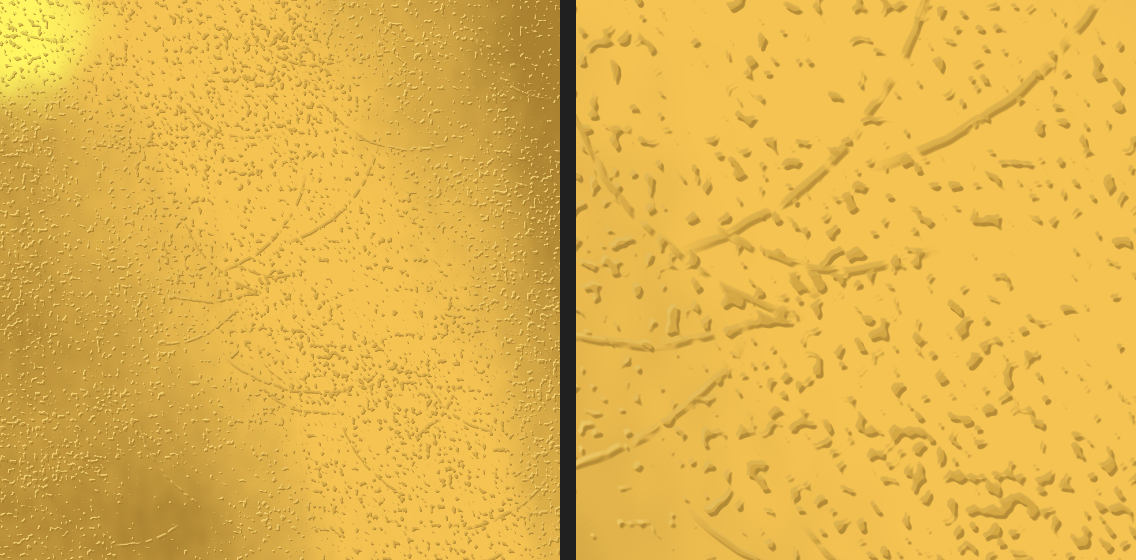
Left: the whole. Right: its middle third, enlarged.
Give the GLSL for this texture, as a WebGL 2 fragment shader.

```glsl
#version 300 es
precision highp float;

uniform vec2 u_resolution;
out vec4 fragColor;

const float PI = 3.14159;
const int SCRATCH_COUNT = 22;

vec2 hash2(vec2 cell) {
    uvec2 v = uvec2(ivec2(cell)) * 1664525u + 12345u;
    v.x += v.y * 48271u;
    v.y += v.x * 69621u;
    v ^= v >> 16u;
    v.x += v.y * 48271u;
    v.y += v.x * 69621u;
    v ^= v >> 16u;
    return vec2(v & 65535u) / 65535.0;
}

float cornerSlope(vec2 cell, vec2 offset) {
    float angle = 2.0 * PI * hash2(cell).x;
    return dot(vec2(cos(angle), sin(angle)), offset);
}

float gradientNoise(vec2 p) {
    vec2 cell = floor(p);
    vec2 f = p - cell;
    vec2 w = f * f * f * (f * (f * 6.0 - 15.0) + 10.0);
    vec2 e = vec2(1.0, 0.0);
    float low = mix(cornerSlope(cell, f), cornerSlope(cell + e.xy, f - e.xy), w.x);
    float high = mix(cornerSlope(cell + e.yx, f - e.yx), cornerSlope(cell + e.xx, f - e.xx), w.x);
    return mix(low, high, w.y);
}

mat2 rotation(float angle) {
    return mat2(cos(angle), sin(angle), -sin(angle), cos(angle));
}

float spot(vec2 p, vec2 centre, float radius) {
    vec2 q = (p - centre) / radius;
    return exp(-dot(q, q));
}

// Thin ridges along the zero lines of stretched noise
float wrinkles(vec2 p, vec2 frequency, float angle) {
    float n = gradientNoise(rotation(angle) * p * frequency.x * vec2(1.0, frequency.y / frequency.x));
    return 1.0 - smoothstep(0.0, 0.14, abs(n));
}

// Curved hairline scratches, mostly sagging downwards
float scratches(vec2 p, float width) {
    float wobble = 0.004 * gradientNoise(p * 22.0) + 0.0015 * gradientNoise(p * 70.0);
    float lines = 0.0;
    for (int i = 0; i < SCRATCH_COUNT; i++) {
        vec2 place = hash2(vec2(float(i), 71.0));
        vec2 shape = hash2(vec2(float(i), 137.0));
        float radius = mix(0.08, 0.26, shape.x);
        float middle = -0.5 * PI + (shape.y - 0.5) * 2.0;
        vec2 q = p - place - vec2(0.0, 0.7 * radius);
        float turn = abs(mod(atan(q.y, q.x) - middle + PI, 2.0 * PI) - PI);
        float span = mix(0.35, 0.75, place.y);
        float line = 1.0 - smoothstep(0.4 * width, width, abs(length(q) - radius + wobble));
        lines = max(lines, line * (1.0 - smoothstep(0.7 * span, span, turn)));
    }
    return lines;
}

// How thickly the grain covers each region
float grainDensity(vec2 p) {
    float clumps = 0.35 * gradientNoise(p * vec2(5.0, 7.0)) + 0.3 * gradientNoise(p * vec2(13.0, 21.0));
    float sides = 0.16 * (1.0 - smoothstep(0.0, 0.3, p.x)) + 0.14 * smoothstep(0.75, 1.0, p.x);
    float patches = 0.14 * spot(p, vec2(0.45, 0.9), 0.22) + 0.14 * spot(p, vec2(0.82, 0.25), 0.22);
    float bare = 0.5 * spot(p, vec2(0.32, 0.08), 0.1) + 0.3 * spot(p, vec2(0.97, 0.93), 0.12)
               + 0.2 * spot(p, vec2(0.68, 0.62), 0.12);
    return 0.3 + clumps + sides + patches - bare;
}

float reliefHeight(vec2 p, float density) {
    vec2 bent = p + 0.012 * vec2(gradientNoise(p * 9.0), gradientNoise(p * 9.0 + 40.0));
    float creases = max(wrinkles(bent, vec2(6.0, 17.0), 0.25), wrinkles(bent + 3.0, vec2(8.0, 19.0), -0.5));
    float grain = gradientNoise(p * 150.0) + 0.6 * gradientNoise(p * 83.0 + 17.0);
    float threshold = 0.52 - 0.5 * density - 0.2 * creases;
    float bumps = smoothstep(threshold, threshold + 0.2, grain);
    float broken = smoothstep(-0.25, 0.05, gradientNoise(p * 85.0 + 9.0));
    return max(bumps, 0.9 * broken * scratches(p, 0.0026));
}

// Broad diagonal sheen with darker ends
float sheen(vec2 p) {
    float across = (p.x - 0.33 - 0.5 * (1.0 - p.y)) * 0.9;
    float band = exp(-pow(across / 0.31, 2.0));
    float shade = 0.22 * spot(p, vec2(0.31, 0.07), 0.12) + 0.15 * spot(p, vec2(0.97, 0.93), 0.16)
                + 0.2 * smoothstep(0.86, 1.0, p.x);
    float mottle = 0.12 * gradientNoise(p * vec2(9.0, 6.0)) + 0.1 * gradientNoise(p * vec2(38.0, 26.0));
    return clamp(0.24 + 0.78 * band - shade + mottle, 0.0, 1.0);
}

vec3 goldRamp(float tone, float glare) {
    vec3 gold = mix(vec3(0.67, 0.51, 0.19), vec3(0.80, 0.63, 0.26), smoothstep(0.0, 0.45, tone));
    gold = mix(gold, vec3(0.96, 0.765, 0.32), smoothstep(0.3, 0.95, tone));
    return mix(gold, vec3(1.0, 0.96, 0.38), glare);
}

void main() {
    vec2 p = gl_FragCoord.xy / u_resolution;
    float tone = sheen(p);
    float glare = smoothstep(0.15, 0.9, spot(p, vec2(0.03, 0.95), 0.15) + 0.15 * gradientNoise(p * 16.0));

    // Relief lit from the upper left
    float density = grainDensity(p);
    vec2 towardLight = 0.0028 * normalize(vec2(-0.6, 0.8));
    float height = reliefHeight(p, density);
    float slope = height - reliefHeight(p + towardLight, density);
    float bright = max(smoothstep(0.45, 0.9, tone), glare);
    float shadow = clamp(max(-slope, 0.0) + 0.5 * bright * height, 0.0, 1.0);
    float lit = max(slope, 0.0) * mix(0.75, 0.12, bright);

    vec3 colour = goldRamp(tone, glare);
    colour = mix(colour, vec3(0.62, 0.47, 0.17), 0.72 * shadow);
    colour = mix(colour, vec3(1.0, 0.89, 0.52), lit);
    fragColor = vec4(colour, 1.0);
}
```
